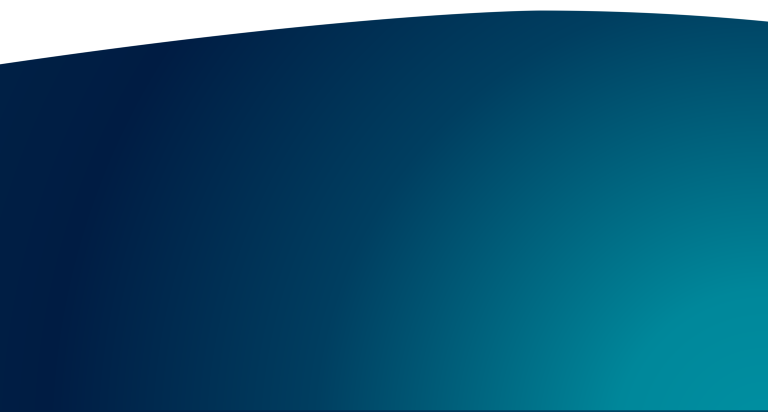
This background is drawn by a WebGL 2 fragment shader. Its source:

```glsl
#version 300 es
precision highp float;

uniform vec2 u_resolution;
out vec4 outColor;

// Layout, in units of the canvas height
const float ASPECT = 1.8686;
const vec2 GLOW_CENTER = vec2(1.863, -0.073);
const float CORE_RADIUS = 0.366;
const float MID_RADIUS = 1.098;
const float DARK_RADIUS = 1.744;
const float FAR_RADIUS = 2.05;

// Crest of the curved top edge and how far it falls to each side
const vec2 CREST = vec2(1.314, 0.9744);
const float LEFT_DROP = 0.1305;
const float LEFT_POWER = 1.47;
const float RIGHT_DROP = 0.0268;
const float RIGHT_POWER = 2.0;

const float BASE_LINE_HEIGHT = 0.004;
const float BASE_LINE_STRENGTH = 0.6;

// Palette
const vec3 WHITE = vec3(1.0);
const vec3 BRIGHT_TEAL = vec3(0.0, 0.565, 0.635);
const vec3 TEAL = vec3(0.0, 0.53, 0.605);
const vec3 DEEP_BLUE = vec3(0.0, 0.245, 0.378);
const vec3 NAVY = vec3(0.0, 0.11, 0.263);
const vec3 FAR_NAVY = vec3(0.0, 0.125, 0.27);

float ramp(float from, float to, float x) {
    return clamp((x - from) / (to - from), 0.0, 1.0);
}

// Radial gradient through the palette
vec3 glowColor(float radius) {
    vec3 color = mix(BRIGHT_TEAL, TEAL, ramp(0.0, CORE_RADIUS, radius));
    color = mix(color, DEEP_BLUE, ramp(CORE_RADIUS, MID_RADIUS, radius));
    color = mix(color, NAVY, ramp(MID_RADIUS, DARK_RADIUS, radius));
    return mix(color, FAR_NAVY, ramp(DARK_RADIUS, FAR_RADIUS, radius));
}

// Height of the top edge at a horizontal position
float edgeHeight(float x) {
    float left = max(CREST.x - x, 0.0) / CREST.x;
    float right = max(x - CREST.x, 0.0) / (ASPECT - CREST.x);
    return CREST.y - LEFT_DROP * pow(left, LEFT_POWER)
                   - RIGHT_DROP * pow(right, RIGHT_POWER);
}

void main() {
    vec2 p = gl_FragCoord.xy / u_resolution * vec2(ASPECT, 1.0);
    float pixel = 1.0 / u_resolution.y;

    vec3 color = glowColor(distance(p, GLOW_CENTER));

    // Thin shade along the bottom
    float baseLine = 1.0 - smoothstep(-0.5 * pixel, 0.5 * pixel, p.y - BASE_LINE_HEIGHT);
    color = mix(color, NAVY, BASE_LINE_STRENGTH * baseLine);

    // White area above the curve
    float above = smoothstep(-0.7 * pixel, 0.7 * pixel, p.y - edgeHeight(p.x));
    outColor = vec4(mix(color, WHITE, above), 1.0);
}
```
